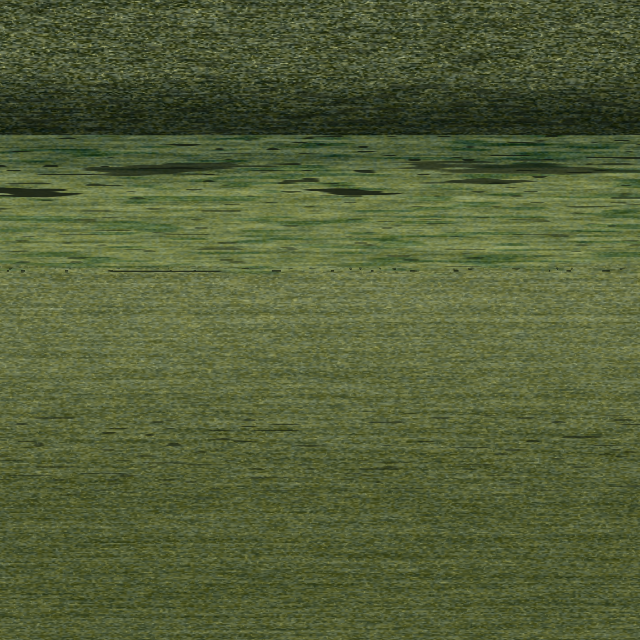
A three.js fragment shader for this texture:

```glsl
varying vec2 vUv;

#define BANK_EDGE 0.789
#define FIELD_EDGE 0.577
#define GRAIN_ROWS 512.0
#define GRAIN_AMOUNT 0.25
#define STREAK_AMOUNT 0.25
#define FIELD_LOW vec3(0.310, 0.350, 0.195)
#define FIELD_HIGH vec3(0.410, 0.448, 0.280)
#define REED_LIGHT vec3(0.440, 0.490, 0.295)
#define REED_SHADE vec3(0.305, 0.365, 0.230)
#define BANK_LIGHT vec3(0.295, 0.335, 0.210)
#define BANK_DARK vec3(0.140, 0.180, 0.105)
#define INK vec3(0.075, 0.100, 0.060)

float hash(vec2 p) {
  vec3 q = fract(vec3(p.xyx) * 0.1031);
  q += dot(q, q.yzx + 33.33);
  return fract((q.x + q.y) * q.z);
}

float noise(vec2 p) {
  vec2 cell = floor(p);
  vec2 f = fract(p);
  f = f * f * (3.0 - 2.0 * f);
  float low = mix(hash(cell), hash(cell + vec2(1.0, 0.0)), f.x);
  float high = mix(hash(cell + vec2(0.0, 1.0)), hash(cell + 1.0), f.x);
  return mix(low, high, f.y);
}

// One row of noise, slid sideways by its own amount
float strandRow(float x, float row, float seed) {
  float t = x + hash(vec2(row, seed)) * 57.0;
  float cell = floor(t);
  float f = smoothstep(0.0, 1.0, t - cell);
  return mix(hash(vec2(cell, row + seed)), hash(vec2(cell + 1.0, row + seed)), f);
}

// Horizontal strands: columns sets their length, rows their thickness
float strands(vec2 uv, float columns, float rows, float seed) {
  float v = uv.y * rows;
  float row = floor(v);
  float blend = smoothstep(0.3, 0.9, v - row);
  float x = uv.x * columns;
  return mix(strandRow(x, row, seed), strandRow(x, row + 1.0, seed), blend);
}

// Dark patch broken into thin dashes
float patchMask(vec2 uv, vec2 centre, vec2 halfSize) {
  float ragged = strands(uv, 16.0, 300.0, 71.0) - 0.5;
  float d = length((uv - centre) / halfSize) + ragged * 1.5;
  return 1.0 - smoothstep(0.6, 0.95, d);
}

float bell(float x, float centre, float width) {
  float d = (x - centre) / width;
  return exp(-d * d);
}

void main() {
  vec2 uv = vUv;
  float y = uv.y;
  float bank = smoothstep(BANK_EDGE - 0.001, BANK_EDGE + 0.001, y);
  float fray = (strands(uv, 10.0, 256.0, 37.0) - 0.5) * 0.03;
  float aboveField = smoothstep(FIELD_EDGE - 0.015, FIELD_EDGE + 0.02, y + fray);
  float reeds = aboveField * (1.0 - bank);

  // Broad vertical gradients
  vec3 field = mix(FIELD_LOW, FIELD_HIGH, smoothstep(0.18, 0.56, y));
  float cloud = noise(uv * vec2(4.0, 22.0) + 7.0) - 0.5;
  float shade = smoothstep(0.70, 0.76, y + cloud * 0.04 + fray * 0.9);
  vec3 reed = mix(REED_LIGHT, REED_SHADE, shade);
  float depth = 1.0 - smoothstep(0.800, 0.905, y + cloud * 0.02 + fray * 0.5);
  vec3 slope = mix(BANK_LIGHT, BANK_DARK, depth);
  vec3 color = mix(mix(field, reed, aboveField), slope, bank);

  // Long strands, strongest between the two edges
  float longStrand = strands(uv, 9.0, 256.0, 11.0) - 0.5;
  float fineStrand = strands(uv, 34.0, 420.0, 23.0) - 0.5;
  float weave = longStrand * 0.5 + fineStrand * 0.5;
  float strandGain = mix(0.50, 0.95, reeds) * mix(1.0, 1.1, bank);
  color += weave * STREAK_AMOUNT * strandGain * vec3(1.0, 0.95, 0.75);
  float coolStrand = smoothstep(0.58, 0.85, strands(uv, 13.0, 230.0, 43.0));
  color -= coolStrand * reeds * vec3(0.13, 0.09, 0.07);
  float row = strandRow(uv.x * 1.5, floor(y * 256.0), 5.0) - 0.5;
  color += row * 0.055 * (1.0 - bank) * (1.0 - reeds * 0.4);

  // Fine grain, longer than tall, with warm and cool flecks
  vec2 grainCell = uv * vec2(0.5, 1.0) * GRAIN_ROWS;
  float grain = strands(uv, GRAIN_ROWS * 0.46, GRAIN_ROWS, 141.0) - 0.5;
  float tint = noise(grainCell * 0.7 + 83.0) - 0.5;
  float grainGain = mix(mix(0.62, 0.38, reeds), 1.25 - depth * 0.7, bank);
  color += grain * GRAIN_AMOUNT * grainGain;
  color += tint * vec3(0.055, 0.025, -0.075);
  float fleck = smoothstep(0.80, 0.96, strands(uv, 190.0, 400.0, 227.0));
  float fleckGain = mix(0.45, 0.95 - depth * 0.75, bank) * (1.0 - reeds * 0.7);
  color += fleck * vec3(0.19, 0.18, 0.12) * fleckGain;

  // Thin dark strands gathered in bands
  float thin = smoothstep(0.83, 0.92, strands(uv, 24.0, 300.0, 61.0));
  float gather = reeds * (0.40 + 0.50 * smoothstep(0.66, 0.76, y));
  gather += 0.60 * bell(y, 0.325, 0.035) + 0.35 * bell(y, 0.255, 0.04);
  color = mix(color, INK, thin * min(gather, 0.85));
  float bankStrand = smoothstep(0.55, 0.85, strands(uv, 40.0, 340.0, 97.0));
  color = mix(color, INK, bankStrand * bank * (0.30 + depth * 0.30));

  // Deep shadows near the waterline
  float shadow = patchMask(uv, vec2(0.045, 0.700), vec2(0.070, 0.006));
  shadow = max(shadow, patchMask(uv, vec2(0.540, 0.702), vec2(0.075, 0.006)));
  shadow = max(shadow, patchMask(uv, vec2(0.240, 0.735), vec2(0.150, 0.009)) * 0.75);
  shadow = max(shadow, patchMask(uv, vec2(0.800, 0.738), vec2(0.170, 0.009)) * 0.70);
  shadow = max(shadow, patchMask(uv, vec2(0.760, 0.716), vec2(0.080, 0.004)) * 0.80);
  color = mix(color, INK, shadow * 0.85);

  // Broken dark seam on top of the field
  float seam = 1.0 - smoothstep(0.0006, 0.0018, abs(y - FIELD_EDGE + 0.001));
  float ends = smoothstep(0.165, 0.175, uv.x) * (1.0 - smoothstep(0.340, 0.350, uv.x));
  float dots = smoothstep(0.80, 0.90, strands(uv, 130.0, 250.0, 311.0));
  float dotBand = bell(y, FIELD_EDGE + 0.001, 0.004);
  color = mix(color, INK, max(seam * ends * 0.8, dots * dotBand * 0.75));

  gl_FragColor = vec4(clamp(color, 0.0, 1.0), 1.0);
}
```
